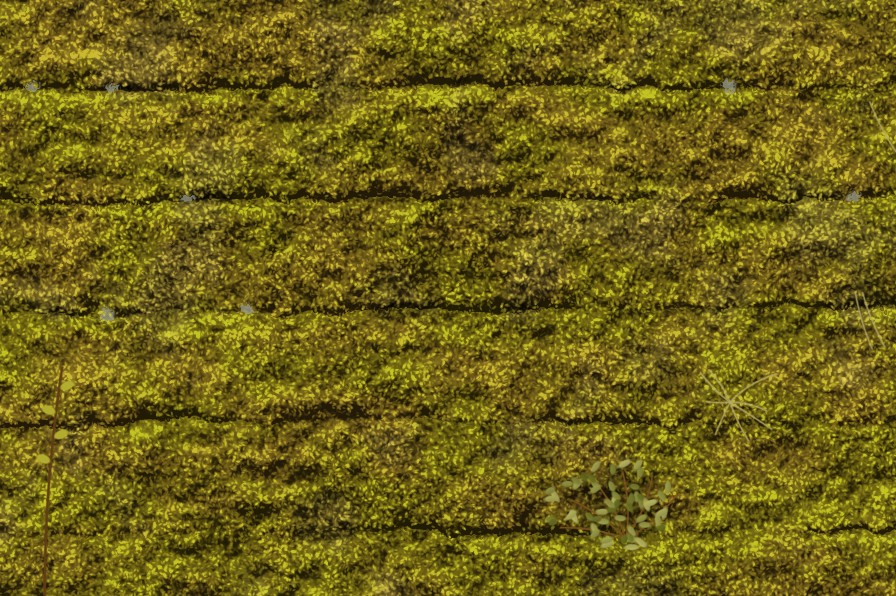
Reproduce this texture procedurally as a WebGL 2 fragment shader.

```glsl
#version 300 es
precision highp float;
// Mossy stone wall in overlapping horizontal courses, with a few small plants.
uniform vec2 u_resolution;
out vec4 fragColor;

#define PITCH 0.187        // height of one course
#define FIRST_EDGE 0.098   // height of the lowest course edge
#define LEAF_SCALE 98.0    // moss leaves per canvas height
#define CLUMP_SCALE 25.0   // moss clumps per canvas height
#define BASE_TONE 0.635
#define SOIL vec3(0.13, 0.105, 0.022)
#define MOSS vec3(0.45, 0.39, 0.09)
#define TIPS vec3(0.78, 0.75, 0.17)
#define BARE vec3(0.56, 0.49, 0.25)
#define STRAW vec3(0.72, 0.67, 0.40)
#define TWIG vec3(0.38, 0.24, 0.08)

vec2 hash2(vec2 p) {
  vec3 q = fract(p.xyx * vec3(0.1031, 0.1030, 0.0973));
  q += dot(q, q.yzx + 33.33);
  return fract((q.xx + q.yz) * q.zy);
}

float noise(vec2 p) {
  vec2 i = floor(p), f = fract(p);
  f = f * f * (3.0 - 2.0 * f);
  float low = mix(hash2(i).x, hash2(i + vec2(1, 0)).x, f.x);
  float high = mix(hash2(i + vec2(0, 1)).x, hash2(i + vec2(1, 1)).x, f.x);
  return mix(low, high, f.y);
}

float fbm(vec2 p) {
  float sum = 0.0, amp = 0.53;
  for (int i = 0; i < 4; i++) {
    sum += amp * noise(p);
    p = mat2(1.6, 1.2, -1.2, 1.6) * p + 7.3;
    amp *= 0.5;
  }
  return sum;
}

vec2 turn(vec2 p, float a) {
  return vec2(cos(a) * p.x + sin(a) * p.y, cos(a) * p.y - sin(a) * p.x);
}

// Cellular noise made of small, randomly turned leaves
float leaves(vec2 p) {
  float best = 0.0;
  for (int k = 0; k < 9; k++) {
    vec2 cell = floor(p) + vec2(k % 3 - 1, k / 3 - 1);
    vec2 h = hash2(cell), g = hash2(cell + 71.7);
    vec2 d = turn(p - cell - h, 6.283 * g.x);
    float body = 1.0 - smoothstep(0.1, 0.8, length(d * vec2(1.0, 1.8)));
    best = max(best, body * (0.15 + 0.85 * g.y));
  }
  return best;
}

// Coverage of a thin parabolic strand leaving the origin along +x
float strand(vec2 p, float len, float bend, float width) {
  float px = 1.0 / u_resolution.y;
  float d = abs(p.y - bend * p.x * p.x) / sqrt(1.0 + 4.0 * bend * bend * p.x * p.x);
  float ends = smoothstep(-px, px, p.x) * (1.0 - smoothstep(len - px, len + px, p.x));
  return ends * (1.0 - smoothstep(width - px, width + px, d));
}

float leafShape(vec2 p, vec2 size) {
  float px = 1.0 / u_resolution.y;
  return 1.0 - smoothstep(-px, px, (length(p / size) - 1.0) * size.y);
}

vec3 mossWall(vec2 p) {
  vec2 c = p * CLUMP_SCALE * vec2(1.0, 1.2);
  float clump = fbm(c), relief = clump - fbm(c + vec2(-0.1, 0.32));
  float patches = fbm(p * vec2(5.0, 8.0) + 4.0);
  float big = leaves(p * LEAF_SCALE), fine = leaves(p * LEAF_SCALE * 1.6 + 31.0);
  float grain = noise(p * 190.0 + 11.0);

  // Courses: s is the signed height above the nearest edge
  float wobble = 0.014 * (noise(p * vec2(6.0, 4.0)) - 0.5) + 0.030 * (clump - 0.5);
  float q = (p.y - FIRST_EDGE - 0.004 * p.x + wobble + 0.008 * (big - 0.4)) / PITCH;
  float row = round(q), s = (q - row) * PITCH;
  float over = smoothstep(-0.002, 0.003, s);
  float worn = smoothstep(0.36, 0.70, noise(vec2(p.x * 7.0, row * 3.7)) + 0.25 * p.y);
  float shadow = over * (1.0 - smoothstep(0.002, 0.018, s)) * (0.25 + 0.75 * worn);
  float lip = smoothstep(-0.035, -0.004, s) * (1.0 - over) * (0.4 + 0.6 * worn);
  float foot = 1.0 - smoothstep(0.0, 0.55, fract(q));

  float tone = BASE_TONE + 0.45 * (clump - 0.5) + 0.9 * relief + 0.24 * (patches - 0.5);
  tone += (0.44 * (big - 0.42) + 0.36 * (fine - 0.42)) * (0.5 + clump) + 0.22 * (grain - 0.5);
  tone += 0.10 * lip - 0.36 * shadow - 0.05 * foot;
  vec3 col = mix(SOIL, MOSS, smoothstep(0.04, 0.48, tone));
  col = mix(col, TIPS, smoothstep(0.42, 0.90, tone));

  // Slight brown and green drift, then thin bare spots
  float green = fbm(p * vec2(9.0, 13.0) + 19.0) + 0.2 * lip - 0.15 * (p.y - 0.5);
  col *= mix(vec3(1.02, 0.96, 1.1), vec3(0.98, 1.02, 0.78), smoothstep(0.25, 0.7, green));
  float bare = smoothstep(0.60, 0.80, fbm(p * vec2(9.0, 8.0) + 52.0) + 0.06 * p.y);
  col = mix(col, BARE * (0.1 + 1.4 * tone), 0.45 * bare);

  // Pale stone showing here and there under an edge
  vec2 slot = vec2(floor(p.x * 8.0), row), h = hash2(slot + 13.0);
  vec2 d = vec2((fract(p.x * 8.0) - 0.2 - 0.6 * h.y) / 8.0, s - 0.005);
  float stone = step(0.84, h.x) * smoothstep(1.0, 0.5, length(d / vec2(0.013, 0.008)) + 0.9 * (fine - 0.3));
  return mix(col, vec3(0.66, 0.67, 0.60), 0.7 * stone);
}

vec3 plants(vec2 p, vec3 col) {
  // Dry roots and hanging straws at the right
  for (int i = 0; i < 8; i++) {
    vec2 h = hash2(vec2(i, 5) * 4.1);
    vec2 d = turn(p - vec2(1.225, 0.325), float(i) * 0.785 + 0.5 * h.x);
    col = mix(col, STRAW, 0.85 * strand(d, 0.04 + 0.05 * h.y, 9.0 * (h.x - 0.5), 0.0014));
  }
  for (int i = 0; i < 3; i++) {
    vec2 root = vec2(1.435 + 0.012 * float(i), 0.51 + 0.32 * float(i / 2));
    col = mix(col, STRAW, 0.8 * strand(turn(p - root, -1.4 + 0.1 * float(i)), 0.10, 1.2, 0.0014));
  }
  // Leafy sprig: stems, then scattered leaves
  vec2 sprig = vec2(1.03, 0.155);
  col *= 1.0 - 0.25 * smoothstep(1.0, 0.4, length((p - sprig) / vec2(0.12, 0.085)));
  for (int i = 0; i < 6; i++) {
    vec2 d = turn(p - sprig - vec2(0.02, -0.06), 0.5 + 0.45 * float(i));
    col = mix(col, TWIG * 1.3, strand(d, 0.11, 2.0, 0.0014));
  }
  for (int i = 0; i < 60; i++) {
    vec2 h = hash2(vec2(i, 23) * 3.7), g = hash2(vec2(i, 47) * 5.3);
    vec2 at = sprig + pow(h.x, 0.7) * vec2(0.115, 0.078) * vec2(cos(6.283 * h.y), sin(6.283 * h.y));
    vec2 d = turn(p - at, 3.14 * g.x);
    vec3 leaf = mix(vec3(0.40, 0.43, 0.11), vec3(0.76, 0.75, 0.40), g.y);
    col = mix(col, leaf * (0.9 + 14.0 * d.y), leafShape(d, vec2(0.007 + 0.005 * g.y, 0.005)));
  }
  // Tall twig with yellow leaves at the left
  col = mix(col, TWIG, strand(vec2(p.y, p.x - 0.075), 0.385, 0.2, 0.0022));
  for (int i = 0; i < 4; i++) {
    float y = 0.23 + 0.041 * float(i), side = i % 2 == 0 ? -1.0 : 1.0;
    vec2 d = turn(p - vec2(0.075 + 0.2 * y * y + 0.013 * side, y), 0.4 * side);
    col = mix(col, vec3(0.70, 0.68, 0.18), leafShape(d, vec2(0.012, 0.007)));
  }
  return col;
}

void main() {
  vec2 p = gl_FragCoord.xy / u_resolution.y;
  fragColor = vec4(clamp(plants(p, mossWall(p)), 0.0, 1.0), 1.0);
}
```
